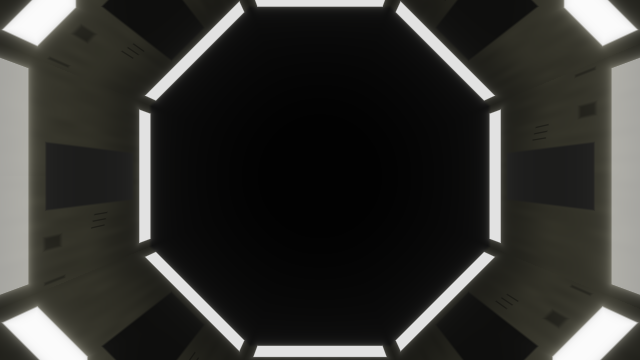
Give the GLSL for this background, as a WebGL 1 fragment shader.

```glsl
precision highp float;
// An octagonal corridor seen end on: two rings of white light bars frame
// olive walls with dark panels and a black opening. The plane is folded into
// eight equal faces, each measured by its depth and its slope across the face.

uniform vec2 u_resolution;

// Lengths are fractions of the canvas height.
const vec2 CENTER = vec2(0.0, 0.0104);
const float SECTOR = 0.78539816;
const vec2 INNER_RING = vec2(0.471, 0.502);   // near and far edge of the bars
const vec2 OUTER_RING = vec2(0.811, 0.912);
const float BAR_SLOPE = 0.369;
const vec2 OUTER_CUT = vec2(0.646, 0.678);    // diagonal bar ends: bottom, top
const vec2 PANEL_DEPTH = vec2(0.519, 0.762);
const float PANEL_SLOPE = 0.124;

const vec3 WALL_DARK = vec3(0.115, 0.114, 0.092);
const vec3 WALL_LIT = vec3(0.188, 0.185, 0.148);
const vec3 PANEL_SIDE = vec3(0.105, 0.105, 0.102);
const vec3 PANEL_DIAGONAL = vec3(0.052, 0.052, 0.048);
const vec3 GLOW_COLOR = vec3(1.0, 0.99, 0.95);
const vec3 LIGHT = vec3(0.985);

float hash(vec2 p) {
  vec3 q = fract(vec3(p.xyx) * 0.1031);
  q += dot(q, q.yzx + 33.33);
  return fract((q.x + q.y) * q.z);
}

float noise(vec2 p) {
  vec2 i = floor(p);
  vec2 f = fract(p);
  f = f * f * (3.0 - 2.0 * f);
  return mix(mix(hash(i), hash(i + vec2(1.0, 0.0)), f.x),
             mix(hash(i + vec2(0.0, 1.0)), hash(i + 1.0), f.x), f.y);
}

// Distance to a bar whose ends follow the perspective lines.
float barDistance(vec2 face, vec2 ring) {
  float across = abs(face.x - 0.5 * (ring.x + ring.y)) - 0.5 * (ring.y - ring.x);
  float along = (abs(face.y) - BAR_SLOPE * face.x) * 0.938;
  vec2 d = vec2(across, along);
  return length(max(d, 0.0)) + min(max(d.x, d.y), 0.0);
}

// Soft rectangle in depth and slope coordinates.
float softBox(vec2 p, vec2 middle, vec2 halfSize, float blur) {
  vec2 d = abs(p - middle) - halfSize;
  return 1.0 - smoothstep(-blur, blur, max(d.x, d.y));
}

float fill(float d, float blur) {
  return 1.0 - smoothstep(-blur, blur, d);
}

void main() {
  vec2 p = (gl_FragCoord.xy - 0.5 * u_resolution) / u_resolution.y - CENTER;
  float pixel = 1.0 / u_resolution.y;
  float blur = max(0.0016, 0.75 * pixel);

  // Fold into one face: x is depth from the axis, y runs across the face.
  float sector = floor(atan(p.y, p.x) / SECTOR + 0.5);
  float turn = sector * SECTOR;
  float c = cos(turn);
  float s = sin(turn);
  vec2 face = vec2(c * p.x + s * p.y, c * p.y - s * p.x);
  float slope = face.y / max(face.x, 0.001);
  vec2 wallPos = vec2(face.x, slope);
  float diagonal = mod(abs(sector), 2.0);

  // Walls with faint streaks running into the depth.
  float lit = smoothstep(0.5, 0.66, face.x) * (1.0 - smoothstep(0.80, 0.92, face.x));
  vec3 color = mix(WALL_DARK, WALL_LIT, lit);
  color *= 0.94 + 0.12 * noise(vec2(face.x * 14.0, slope * 34.0) + sector * 17.0);
  color *= mix(0.72, 1.0, smoothstep(0.25, 0.65, abs(p.x)));

  // Small dark fittings, repeated on every face.
  float marks = 0.6 * softBox(wallPos, vec2(0.743, 0.247), vec2(0.023, 0.023), 0.008);
  for (int i = 0; i < 3; i++) {
    float row = float(i);
    vec2 middle = vec2(0.609 + 0.004 * row, 0.170 + 0.028 * row);
    marks = max(marks, 0.6 * softBox(wallPos, middle, vec2(0.018, 0.003), 0.003));
  }
  marks = max(marks, 0.5 * softBox(wallPos, vec2(0.737, 0.392), vec2(0.028, 0.005), 0.005));
  color *= 1.0 - 0.6 * marks;

  // Dark panel in the middle of each face.
  float panelEdge = max((abs(slope) - PANEL_SLOPE) * face.x,
                        max(PANEL_DEPTH.x - face.x, face.x - PANEL_DEPTH.y));
  vec3 panelColor = mix(PANEL_SIDE, PANEL_DIAGONAL, diagonal);
  color = mix(color, panelColor, fill(panelEdge, 0.004));

  // Black opening, slightly lifted towards its rim.
  vec3 opening = vec3(0.006 + 0.030 * smoothstep(0.08, 0.50, length(p)));
  color = mix(color, opening, fill(face.x - INNER_RING.x, 0.006));

  // Light bars and their glow; the outer diagonal bars end at an upright cut.
  float inner = barDistance(face, INNER_RING);
  float outer = barDistance(face, OUTER_RING);
  float cut = p.y > 0.0 ? OUTER_CUT.y : OUTER_CUT.x;
  outer = max(outer, diagonal * (cut - abs(p.x)));
  float innerOut = max(inner, 0.0);
  float outerOut = max(outer, 0.0);
  float glow = 0.16 * exp(-innerOut / 0.008) + 0.035 * exp(-innerOut / 0.05);
  glow += 0.22 * exp(-outerOut / 0.012) + 0.07 * exp(-outerOut / 0.05);
  color += GLOW_COLOR * glow;

  float bars = max(fill(inner, blur), fill(outer, 1.5 * blur));
  float rim = 1.0 - 0.10 * exp(min(outer, 0.0) / 0.008);
  color = mix(color, LIGHT * rim, bars);

  gl_FragColor = vec4(clamp(color, 0.0, 1.0), 1.0);
}
```
